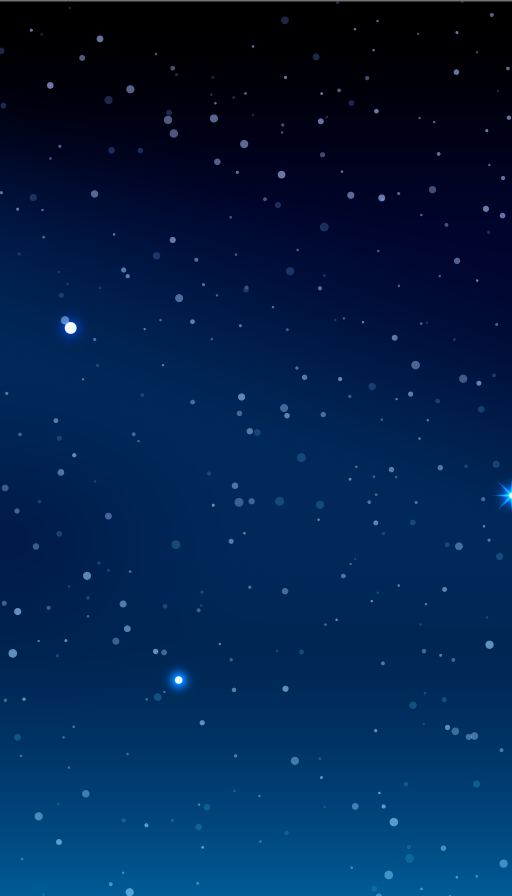
This background is drawn by a Shadertoy shader. Its source:

```glsl
#define HAZE_SLOPE 0.20
#define STAR_LAYERS 3
#define STAR_CELL 0.050
#define STAR_CHANCE 0.36
#define STAR_MIN 0.0013
#define STAR_MAX 0.0050
#define BLACK_SKY vec3(0.0, 0.0, 0.005)
#define NAVY_SKY vec3(0.0, 0.022, 0.185)
#define HAZE_BLUE vec3(0.0, 0.160, 0.350)
#define HORIZON_BLUE vec3(0.0, 0.36, 0.59)

vec4 hash4(vec2 cell) {
    vec4 v = fract(cell.xyxy * vec4(0.1031, 0.1030, 0.0973, 0.1099));
    v += dot(v, v.wzxy + 33.33);
    return fract((v.xxyz + v.yzzw) * v.zywx);
}

// Sky: x runs left to right, depth runs from the top down
vec3 sky(float x, float depth) {
    float dusk = smoothstep(0.02, 0.30, depth);
    vec3 night = mix(BLACK_SKY, NAVY_SKY, vec3(dusk, dusk * dusk, dusk));
    float haze = smoothstep(0.08, 0.42, depth - HAZE_SLOPE * x);
    vec3 color = mix(night, HAZE_BLUE, haze);
    vec2 shade = vec2(x / 0.28, (depth - 0.60) / 0.11);
    color = mix(color, vec3(0.0, 0.07, 0.25), 0.6 * exp(-dot(shade, shade)));
    color *= 1.0 - 0.07 * exp(-pow((depth - 0.74) / 0.08, 2.0));
    float horizon = pow(clamp((depth - 0.70) / 0.30, 0.0, 1.0), 1.8);
    return mix(color, HORIZON_BLUE, horizon);
}

float disc(float dist, float radius, float pixel) {
    return 1.0 - smoothstep(radius - pixel, radius + pixel, dist);
}

// One jittered star per occupied cell
vec3 addStars(vec3 color, vec2 pos, float depth, float pixel) {
    vec3 pale = mix(vec3(0.62, 0.64, 0.88), vec3(0.48, 0.78, 0.95), depth);
    vec3 teal = mix(vec3(0.25, 0.28, 0.55), vec3(0.08, 0.52, 0.68), depth);
    for (int i = 0; i < STAR_LAYERS; i++) {
        float layer = float(i);
        float size = STAR_CELL - 0.005 * layer;
        vec2 grid = pos / size + 0.37 * layer;
        vec2 cell = floor(grid);
        vec4 place = hash4(cell + 71.0 * layer + 13.0);
        vec4 look = hash4(cell + 71.0 * layer + 207.0);
        vec2 center = mix(vec2(0.13), vec2(0.87), place.xy);
        float radius = mix(STAR_MIN, STAR_MAX, pow(place.z, 2.2));
        float dist = length(fract(grid) - center) * size;
        float present = step(place.w, STAR_CHANCE);
        float isTeal = step(look.x, 0.28);
        float alpha = mix(mix(0.4, 0.72, look.y), 0.5, isTeal);
        color = mix(color, mix(pale, teal, isTeal),
                    present * alpha * disc(dist, radius, 0.6 * pixel));
    }
    return color;
}

// Bright star: white core inside a tinted glow
vec3 addBeacon(vec3 color, vec2 offset, float core, float glow, vec3 tint, float pixel) {
    float dist = length(offset);
    color += tint * exp(-pow(dist / glow, 2.0));
    return mix(color, vec3(0.94, 0.98, 1.0), disc(dist, core, 0.7 * pixel));
}

// Thin tapering rays along both axes
float rays(vec2 offset, float reach) {
    vec2 a = abs(offset);
    vec2 across = a.yx / (0.0018 * max(1.0 - a / reach, 0.05));
    vec2 beam = exp(-across * across) * (1.0 - smoothstep(vec2(0.0), vec2(reach), a));
    return max(beam.x, beam.y);
}

void mainImage(out vec4 fragColor, in vec2 fragCoord) {
    vec2 uv = fragCoord / iResolution.xy;
    vec2 scale = vec2(iResolution.x / iResolution.y, 1.0);
    vec2 pos = uv * scale;
    float pixel = 1.0 / iResolution.y;
    float depth = 1.0 - uv.y;

    vec3 color = addStars(sky(uv.x, depth), pos, depth, pixel);

    // Three beacons
    color = addBeacon(color, pos - vec2(0.138, 0.634) * scale, 0.0066, 0.0110,
                      vec3(0.0, 0.12, 0.42), pixel);
    color = addBeacon(color, pos - vec2(0.349, 0.241) * scale, 0.0042, 0.0094,
                      vec3(0.0, 0.44, 0.85), pixel);
    vec2 flare = pos - vec2(1.0, 0.447) * scale;
    color = addBeacon(color, flare, 0.0030, 0.0110, vec3(0.0, 0.36, 0.75), pixel);
    vec2 diagonal = vec2(flare.x + flare.y, flare.x - flare.y) * 0.7071;
    color += vec3(0.1, 0.55, 0.95) * (rays(flare, 0.025) + 0.8 * rays(diagonal, 0.030));

    // Pale rim along the top edge
    color = mix(color, vec3(0.45), smoothstep(0.9975, 0.9992, uv.y));
    fragColor = vec4(clamp(color, 0.0, 1.0), 1.0);
}
```
